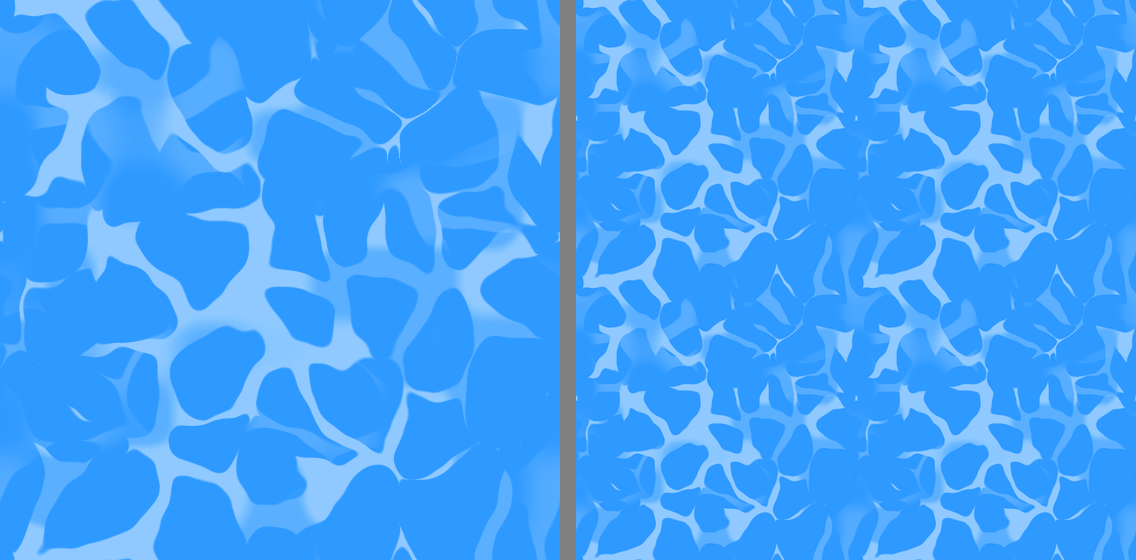
Left: one tile. Right: repeated 2 by 2.
This texture is drawn by a three.js fragment shader. Its source:

```glsl
// Stylised pool water: a pale web of light caustics on flat blue.
// Two warped, wrapping Voronoi webs with rounded cells are layered; noise that
// wraps varies line width and brightness, so strands swell, thin out and fade.

#define WATER_COLOR vec3(0.18, 0.60, 1.00)
#define LIGHT_COLOR vec3(0.56, 0.79, 1.00)
#define WEB_CELLS vec2(7.0, 6.0)
#define VEIL_CELLS vec2(5.0, 5.0)
#define ROUNDNESS 14.0
#define MIN_WIDTH -0.05
#define MAX_WIDTH 0.12
#define WARP 0.55
#define SOFTNESS 0.013
#define DIM_LIGHT 0.45
#define VEIL_LIGHT 0.42

varying vec2 vUv;

vec2 hash2(vec2 p) {
  vec3 q = fract(p.xyx * vec3(0.1031, 0.1030, 0.0973));
  q += dot(q, q.yzx + 33.33);
  return fract((q.xx + q.yz) * q.zy);
}

// Two-channel value noise that wraps after a whole number of cells
vec2 noise2(vec2 uv, vec2 cells, float seed) {
  vec2 p = uv * cells;
  vec2 i = floor(p);
  vec2 f = p - i;
  f = f * f * f * (f * (f * 6.0 - 15.0) + 10.0);
  vec2 a = hash2(mod(i, cells) + seed);
  vec2 b = hash2(mod(i + vec2(1.0, 0.0), cells) + seed);
  vec2 c = hash2(mod(i + vec2(0.0, 1.0), cells) + seed);
  vec2 d = hash2(mod(i + 1.0, cells) + seed);
  return mix(mix(a, b, f.x), mix(c, d, f.x), f.y);
}

// Offset from the lower left of a cell to its scattered site
vec2 site(vec2 cell, vec2 cells, float seed) {
  return 0.05 + 0.9 * hash2(mod(cell, cells) + seed);
}

// Distance to the nearest cell border, with corners rounded by a smooth minimum
float webDistance(vec2 p, vec2 cells, float seed) {
  vec2 base = floor(p);
  vec2 nearCell = base;
  vec2 nearSite = vec2(0.0);
  float nearest = 100.0;
  for (int y = -1; y <= 1; y++) {
    for (int x = -1; x <= 1; x++) {
      vec2 cell = base + vec2(float(x), float(y));
      vec2 r = cell + site(cell, cells, seed) - p;
      float d = dot(r, r);
      if (d < nearest) {
        nearest = d;
        nearCell = cell;
        nearSite = r;
      }
    }
  }
  float sum = 0.0;
  for (int y = -2; y <= 2; y++) {
    for (int x = -2; x <= 2; x++) {
      if (x == 0 && y == 0) continue;
      vec2 cell = nearCell + vec2(float(x), float(y));
      vec2 r = cell + site(cell, cells, seed) - p;
      float d = dot(0.5 * (nearSite + r), normalize(r - nearSite));
      sum += exp(-ROUNDNESS * d);
    }
  }
  return -log(sum) / ROUNDNESS;
}

// Coverage of one web, with strands of uneven width
float web(vec2 uv, vec2 cells, float seed) {
  vec2 bend = noise2(uv, cells + 1.0, seed + 31.0) - 0.5;
  vec2 ripple = noise2(uv, cells * 4.0, seed + 57.0) - 0.5;
  float d = webDistance(uv * cells + WARP * bend + 0.08 * ripple, cells, seed);
  float swell = smoothstep(0.2, 0.8, noise2(uv, cells + 3.0, seed + 83.0).x);
  float width = mix(MIN_WIDTH, MAX_WIDTH, swell);
  return 1.0 - smoothstep(-SOFTNESS, SOFTNESS, d - width);
}

void main() {
  // Main strands, mostly bright with dimmer stretches
  vec2 shade = noise2(vUv, vec2(8.0), 140.0);
  float strands = web(vUv, WEB_CELLS, 11.0);
  strands *= mix(DIM_LIGHT, 1.0, smoothstep(0.3, 0.5, shade.x));

  // Faint veils below the strands, fading in and out
  float veils = web(vUv, VEIL_CELLS, 211.0);
  veils *= VEIL_LIGHT * smoothstep(0.35, 0.85, shade.y);

  float light = 1.0 - (1.0 - strands) * (1.0 - veils);
  gl_FragColor = vec4(mix(WATER_COLOR, LIGHT_COLOR, light), 1.0);
}
```
